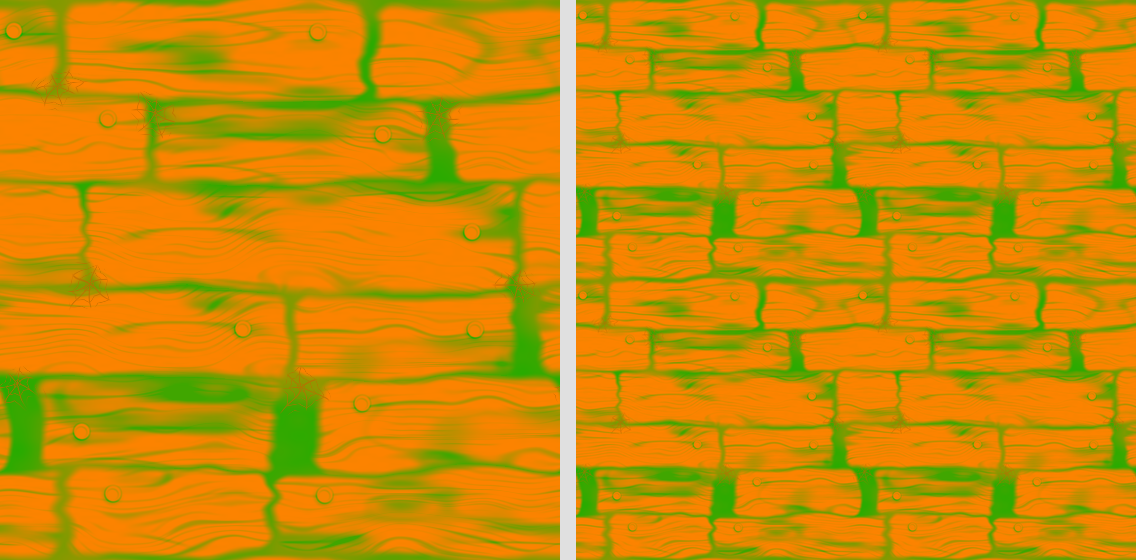
Left, the tile; right, the same tile 2 across and 2 down.
Give the GLSL for this texture map, as a WebGL 1 fragment shader.

```glsl
precision highp float;
uniform vec2 u_resolution;

float hash(vec2 p) {
  vec3 q = fract(p.xyx * vec3(.1031, .1030, .0973));
  q += dot(q, q.yzx + 33.33);
  return fract((q.x + q.y) * q.z);
}

// Value noise that wraps after "cells" lattice steps
float noise(vec2 p, vec2 cells, float seed) {
  p *= cells;
  vec2 i = floor(p), f = p - i;
  f = f * f * (3. - 2. * f);
  vec2 a = floor(mod(i + .5, cells)) + seed;
  vec2 b = floor(mod(i + 1.5, cells)) + seed;
  return mix(mix(hash(a), hash(vec2(b.x, a.y)), f.x),
             mix(hash(vec2(a.x, b.y)), hash(b), f.x), f.y);
}

vec2 wrap(vec2 d) { return fract(d + .5) - .5; }

float line(float d, float width) { return 1. - smoothstep(0., width, abs(d)); }

float roundBox(vec2 d, vec2 halfSize, float radius) {
  vec2 q = abs(d) - halfSize + radius;
  return length(max(q, 0.)) + min(max(q.x, q.y), 0.) - radius;
}

// Top, bottom, first gap, second gap
vec4 rowLayout(int i) {
  if (i == 0) return vec4(.0, .172, .11, .655);
  if (i == 1) return vec4(.172, .325, .276, .784);
  if (i == 2) return vec4(.325, .518, .159, .926);
  if (i == 3) return vec4(.518, .668, .52, .95);
  if (i == 4) return vec4(.668, .84, .037, .532);
  return vec4(.84, .99, .117, .495);
}

// Half widths of both gaps, cobweb height (negative for none), nail side
vec4 rowDetail(int i) {
  if (i == 0) return vec4(.010, .012, .93, 1.);
  if (i == 1) return vec4(.008, .025, .2, 1.);
  if (i == 2) return vec4(.009, .008, .98, 1.);
  if (i == 3) return vec4(.011, .026, -1., 1.);
  if (i == 4) return vec4(.034, .040, .15, -1.);
  return vec4(.010, .010, -1., -1.);
}

// Spokes and sagging rings
float cobweb(vec2 w, vec2 p) {
  w += .024 * (vec2(noise(p, vec2(24.), 3.), noise(p, vec2(24.), 8.)) - .5) + .00001;
  float r = length(w), turn = atan(w.y, w.x) * 7. / 6.28319;
  float spoke = (fract(turn) - .5) * r * .898;
  float sag = r * (1. + .6 * abs(fract(turn) - .5));
  float ring = (fract(sag / .016) - .5) * .016;
  float threads = max(line(spoke, .0018), .8 * line(ring, .0018));
  float torn = noise(p, vec2(34.), 15.);
  return threads * (1. - smoothstep(.036, .046, r + .03 * (torn - .4)));
}

void main() {
  vec2 p = gl_FragCoord.xy / u_resolution;
  p.y = 1. - p.y;

  // Crooked outlines with notched plank ends
  vec2 bent = p + vec2(.030 * (noise(p, vec2(4., 9.), 1.) - .5)
                     + .016 * (noise(p, vec2(6., 44.), 2.) - .5),
                       .026 * (noise(p, vec2(6., 7.), 4.) - .5)
                     + .007 * (noise(p, vec2(24., 12.), 5.) - .5));
  float edge = 1.;
  vec2 plank = vec2(0.), nail = vec2(1.), web = vec2(1.);
  for (int i = 0; i < 6; i++) {
    vec4 row = rowLayout(i), detail = rowDetail(i);
    for (int j = 0; j < 2; j++) {
      vec2 ends = j == 0 ? vec2(row.z + detail.x, row.w - detail.y)
                         : vec2(row.w + detail.y, row.z + 1. - detail.x);
      vec2 center = .5 * vec2(ends.x + ends.y, row.x + row.y);
      vec2 halfSize = .5 * vec2(ends.y - ends.x, row.y - row.x) - vec2(0., .006);
      vec2 id = vec2(float(i), float(j)) + 7.;
      float d = roundBox(wrap(bent - center), halfSize, .022);
      if (d < edge) { edge = d; plank = id; }
      vec2 pin = vec2(detail.w * (halfSize.x - .075), (hash(id) - .7) * .75 * halfSize.y);
      vec2 n = wrap(p - center - pin);
      if (halfSize.x > .13 && length(n) < length(nail)) nail = n;
      vec2 w = wrap(p - vec2(j == 0 ? row.z : row.w, mix(row.x, row.y, detail.z)));
      if (detail.z > 0. && i + j != 1 + i * j * 2 && length(w) < length(web)) web = w;
      if (i < 2 && j == 0 && detail.z > 0. && length(w) < length(web)) web = w;
    }
  }

  // Wood grain: forking cracks, fine fibres and worn hollows
  vec2 q = p + vec2(hash(plank + 20.), hash(plank + 40.));
  float flow = 2.1 * noise(q, vec2(5., 9.), 6.) + .8 * noise(q, vec2(13., 24.), 7.);
  float split = smoothstep(.45, .85, noise(q, vec2(6., 27.), 9.));
  split = min(1., split + .3 * smoothstep(-.04, 0., edge));
  float crack = line(fract(q.y * 28. + flow) - .5, .07 + .12 * split) * (.12 + .6 * split);
  float fork = line(noise(q, vec2(5., 21.), 16.) - .5, .07)
             * smoothstep(.35, .7, noise(q, vec2(8., 16.), 17.));
  float fibre = line(fract(q.y * 76. + 2.6 * flow) - .5, .26)
              * smoothstep(.35, .8, noise(q, vec2(10., 50.), 10.));
  float hollow = smoothstep(.62, .95, .72 * noise(q, vec2(4., 14.), 11.)
                                    + .28 * noise(q, vec2(11., 50.), 12.));
  float wood = 1.01 - .5 * crack - .34 * fork - .17 * fibre - .75 * hollow;
  wood -= .03 * noise(p, vec2(60., 170.), 18.);

  // Mossy gaps with soft shoulders
  float moss = .08 + .42 * smoothstep(.25, .85, noise(p, vec2(7., 9.), 13.));
  moss += .10 * (noise(p, vec2(30., 36.), 19.) - .5);
  float soft = .002 + .014 * noise(p, vec2(9., 14.), 14.);
  float height = mix(max(wood, .15), moss, smoothstep(-soft, .011, edge));

  // Nail heads with a shaded rim
  float r = length(nail);
  float under = .5 + .5 * dot(nail, vec2(-.5, .86)) / max(r, .001);
  height -= .4 * under * under * (1. - smoothstep(.012, .025, r));
  height = mix(height, .97, 1. - smoothstep(.012, .016, r));
  height -= (.14 + .26 * under) * line(r - .015, .003);
  height -= .2 * line(r - .008 - .004 * under, .003) * (1. - under);

  float red = mix(.12, .99, clamp(height, 0., 1.));
  vec3 color = vec3(red, .70 - .19 * red, 0.);
  color = mix(color, vec3(.74, .42, 0.), .75 * cobweb(web, p));
  gl_FragColor = vec4(color, 1.);
}
```
